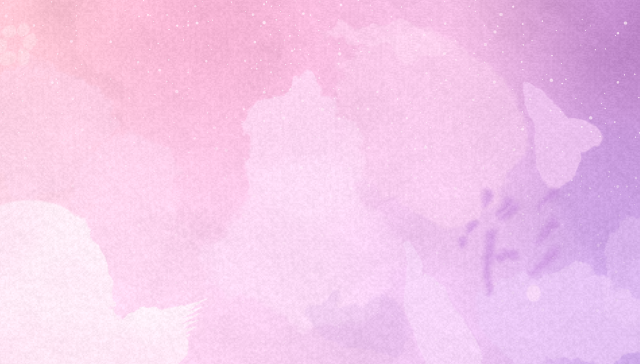
Give the GLSL for this background, as a WebGL 1 fragment shader.

```glsl
precision highp float;
uniform vec2 u_resolution;

float hash(vec2 p) {
  return fract(sin(dot(p, vec2(127.1, 311.7))) * 43758.545);
}

float noise(vec2 p) {
  vec2 i = floor(p), f = fract(p);
  f = f * f * (3.0 - 2.0 * f);
  vec2 e = vec2(1.0, 0.0);
  return mix(mix(hash(i), hash(i + e), f.x),
             mix(hash(i + e.yx), hash(i + e.xx), f.x), f.y);
}

float fbm(vec2 p) {
  float sum = 0.0, amp = 0.5;
  for (int i = 0; i < 5; i++) {
    sum += amp * noise(p);
    p = mat2(1.6, 1.2, -1.2, 1.6) * p + 3.7;
    amp *= 0.5;
  }
  return sum;
}

// Four colours spread from left to right
vec3 ramp(float x, vec3 a, vec3 b, vec3 c, vec3 d) {
  vec3 col = mix(a, b, smoothstep(0.0, 0.36, x));
  col = mix(col, c, smoothstep(0.3, 0.72, x));
  return mix(col, d, smoothstep(0.68, 1.0, x));
}

// Coverage of an ellipse with a chosen edge softness
float blot(vec2 p, vec2 centre, vec2 radius, float soft) {
  float d = (length((p - centre) / radius) - 1.0) * min(radius.x, radius.y);
  return 1.0 - smoothstep(-soft, soft, d);
}

// Coverage of a tapered brush stroke
float stroke(vec2 p, vec2 a, vec2 b, float widthA, float widthB, float soft) {
  vec2 ab = b - a;
  float t = clamp(dot(p - a, ab) / dot(ab, ab), 0.0, 1.0);
  float d = length(p - a - ab * t) - mix(widthA, widthB, t);
  return 1.0 - smoothstep(-soft, soft, d);
}

// Scattered round specks, one at most in each cell
float specks(vec2 p, float scale, float density) {
  vec2 cell = floor(p * scale);
  vec2 spot = 0.3 + 0.4 * vec2(hash(cell + 3.1), hash(cell + 8.4));
  float size = 0.05 + 0.15 * hash(cell + 5.7);
  float d = length(fract(p * scale) - spot);
  return step(hash(cell), density) * (1.0 - smoothstep(size * 0.5, size + 0.06, d));
}

void main() {
  vec2 p = gl_FragCoord.xy / u_resolution.y;
  float x = gl_FragCoord.x / u_resolution.x;
  vec2 wobble = vec2(fbm(p * 7.0), fbm(p * 7.0 + 17.0)) - 0.48;
  vec2 fray = vec2(fbm(p * 32.0), fbm(p * 32.0 + 9.0)) - 0.48;
  vec2 q = p + 0.18 * wobble + 0.045 * fray;
  vec2 s = p + 0.07 * wobble + 0.012 * fray;

  vec3 blush = vec3(1.0, 0.85, 0.95);
  vec3 petal = vec3(1.0, 0.885, 0.98);
  vec3 white = vec3(1.0, 0.945, 0.98);
  vec3 lilac = vec3(0.93, 0.80, 0.97);
  vec3 violet = vec3(0.76, 0.59, 0.86);

  // Paper wash
  vec3 top = ramp(x, vec3(1.0, 0.78, 0.84), vec3(0.95, 0.69, 0.82),
                  vec3(0.95, 0.74, 0.89), vec3(0.75, 0.53, 0.79));
  vec3 base = ramp(x, vec3(1.0, 0.87, 0.95), vec3(0.99, 0.83, 0.95),
                   vec3(0.94, 0.78, 0.95), vec3(0.82, 0.67, 0.92));
  vec3 col = mix(base, top, smoothstep(0.15, 0.98, p.y));
  float patches = smoothstep(0.48, 0.5, fbm(p * 3.5 + 4.0));
  col += 0.018 * (patches - 0.5) + 0.08 * (fbm(p * 6.0 + 30.0) - 0.48);

  // Pale clouds on the left and in the centre
  col = mix(col, blush, 0.4 * blot(q, vec2(0.12, 0.63), vec2(0.17, 0.19), 0.01));
  col = mix(col, blush, 0.5 * blot(q, vec2(0.36, 0.46), vec2(0.12, 0.19), 0.007));
  col = mix(col, blush, 0.4 * blot(q, vec2(0.49, 0.22), vec2(0.13, 0.18), 0.007));
  col = mix(col, blush, 0.4 * blot(q, vec2(1.18, 0.66), vec2(0.26, 0.24), 0.012));
  col = mix(col, blush, 0.5 * blot(q, vec2(1.09, 0.88), vec2(0.18, 0.04), 0.006));
  float cloud = max(blot(q, vec2(0.82, 0.53), vec2(0.17, 0.19), 0.008),
                    blot(q, vec2(0.84, 0.30), vec2(0.23, 0.20), 0.015));
  cloud = max(cloud, stroke(q, vec2(0.80, 0.64), vec2(0.87, 0.78), 0.08, 0.01, 0.006));
  col = mix(col, petal, 0.6 * cloud * (1.0 - 0.6 * smoothstep(0.85, 1.1, p.x)));
  col = mix(col, petal, 0.5 * blot(q, vec2(0.85, 0.47), vec2(0.15, 0.12), 0.05));

  // Violet shade and lilac splashes on the right
  col = mix(col, violet, 0.35 * blot(q, vec2(1.73, 0.47), vec2(0.18, 0.2), 0.05));
  col = mix(col, violet, 0.14 * blot(q, vec2(1.0, 0.10), vec2(0.13, 0.10), 0.006));
  col = mix(col, lilac, 0.7 * blot(q, vec2(1.56, 0.12), vec2(0.27, 0.15), 0.007));
  col = mix(col, lilac, 0.4 * blot(q, vec2(1.75, 0.28), vec2(0.07, 0.13), 0.006));
  float splash = max(blot(s, vec2(1.525, 0.575), vec2(0.062, 0.10), 0.003),
                     blot(s, vec2(1.575, 0.625), vec2(0.08, 0.042), 0.003));
  splash = max(splash, stroke(s, vec2(1.455, 0.765), vec2(1.53, 0.63), 0.018, 0.055, 0.003));
  col = mix(col, vec3(0.95, 0.79, 0.95), 0.75 * splash);
  float tongue = stroke(s, vec2(1.105, 0.32), vec2(1.14, 0.20), 0.013, 0.03, 0.003);
  tongue = max(tongue, stroke(s, vec2(1.17, 0.18), vec2(1.24, 0.01), 0.06, 0.07, 0.003));
  col = mix(col, vec3(0.97, 0.86, 0.98), 0.6 * tongue);
  col = mix(col, petal, 0.6 * blot(p, vec2(1.466, 0.195), vec2(0.019, 0.023), 0.004));

  // Soft sprig of violet leaves
  vec2 heart = vec2(1.335, 0.37);
  float sprig = stroke(s, heart - vec2(0.0, 0.01), vec2(1.345, 0.19), 0.014, 0.006, 0.012);
  for (int i = 0; i < 7; i++) {
    float k = float(i);
    float angle = 0.3 + 0.8 * k + 0.6 * hash(vec2(k, 5.0));
    vec2 dir = vec2(cos(angle), sin(angle));
    vec2 leaf = heart + dir * (0.05 + 0.05 * hash(vec2(k, 2.0)));
    sprig = max(sprig, stroke(s, leaf - 0.02 * dir, leaf + vec2(0.022, 0.012), 0.006, 0.014, 0.012));
  }
  for (int i = 0; i < 3; i++) {
    vec2 leaf = vec2(1.51 - 0.01 * float(i), 0.44 - 0.08 * float(i));
    sprig = max(sprig, stroke(s, leaf - vec2(0.03, 0.02), leaf + 0.02, 0.004, 0.016, 0.014));
  }
  col = mix(col, vec3(0.78, 0.55, 0.86), 0.55 * sprig);

  // White wash with a frayed right edge
  vec2 w = mix(p, q, smoothstep(0.12, 0.36, p.x));
  float wash = max(blot(w, vec2(0.08, 0.15), vec2(0.26, 0.30), 0.004),
                   blot(q, vec2(0.32, 0.05), vec2(0.19, 0.10), 0.004));
  for (int i = 0; i < 7; i++) {
    float k = float(i);
    vec2 tip = vec2(0.59 - 0.03 * hash(vec2(k, 7.0)) - 0.01 * k, 0.18 - 0.022 * k);
    wash = max(wash, stroke(s, vec2(0.36, 0.10 - 0.015 * k), tip, 0.025, 0.002, 0.003));
  }
  white -= vec3(0.0, 0.12, 0.05) * (fbm(p * 5.0 + 60.0) - 0.42);
  col = mix(col, white, 0.83 * wash);

  // Blossom in the upper left corner
  float blossom = 0.0;
  for (int i = 0; i < 6; i++) {
    float angle = 1.05 * float(i);
    vec2 centre = vec2(0.045, 0.875) + 0.045 * vec2(cos(angle), sin(angle));
    blossom = max(blossom, blot(s, centre, vec2(0.021), 0.004));
  }
  col = mix(col, vec3(1.0, 0.88, 0.91), 0.55 * blossom);

  // Dust and paper grain
  float dust = specks(p, 38.0, 0.08) + specks(p + 0.37, 75.0, 0.06);
  float dustZone = 0.25 + 0.45 * smoothstep(0.3, 0.8, p.y);
  col = mix(col, white, clamp(dust, 0.0, 1.0) * dustZone);
  col += 0.05 * (noise(p * 270.0) - 0.5) + 0.03 * (noise(p * 130.0) - 0.5);

  gl_FragColor = vec4(clamp(col, 0.0, 1.0), 1.0);
}
```
